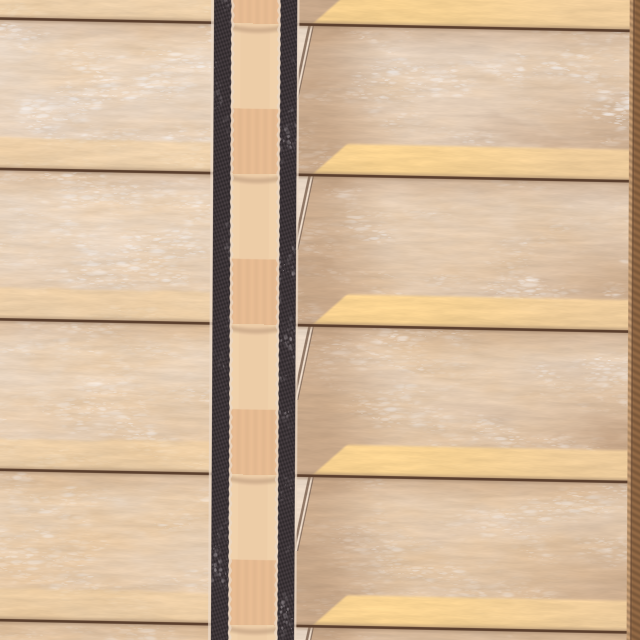
Give the GLSL for this texture, as a three.js fragment shader.

```glsl
// Pale wooden blind: tilted slats repeat down the canvas, split by a ladder
// of two woven dark tapes, with a brown post at the right edge. Layered sines
// make the wood grain; stretched cellular noise makes the worn flecks.
#define PITCH 0.235
#define TOP_LINE 0.971
#define TILT 0.0195
#define LEAN 0.005
#define SOFT 0.0012
#define BAND_START 0.79
#define LINE_HALF 0.0021
#define WEAR 0.75

varying vec2 vUv;

const vec3 PALE = vec3(0.92, 0.85, 0.78);
const vec3 WARM = vec3(0.90, 0.78, 0.64);
const vec3 TAN = vec3(0.76, 0.63, 0.51);
const vec3 GOLD = vec3(0.97, 0.82, 0.56);
const vec3 BROWN = vec3(0.36, 0.25, 0.18);
const vec3 TAPE = vec3(0.23, 0.20, 0.21);
const vec3 WHITE = vec3(0.96, 0.94, 0.93);

float hash(vec2 p) {
  return fract(sin(dot(p, vec2(127.1, 311.7))) * 43758.5);
}

float inside(float x, float a, float b) {
  return smoothstep(a - SOFT, a + SOFT, x) * smoothstep(b + SOFT, b - SOFT, x);
}

// Warped sines, about -1 to 1
float waves(vec2 p) {
  float sum = 0.0, amp = 0.5;
  for (int i = 0; i < 5; i++) {
    sum += amp * sin(p.x + 1.7 * sin(p.y + sum)) * cos(p.y * 0.8 + 1.3 * sin(p.x * 0.7));
    p = mat2(1.5, 1.1, -1.1, 1.5) * p + 3.1;
    amp *= 0.68;
  }
  return sum;
}

// Cellular noise: random dashes of varied size, 0 to 1
float flecks(vec2 p) {
  float best = 0.0;
  for (int j = -1; j <= 1; j++)
    for (int i = -1; i <= 1; i++) {
      vec2 cell = floor(p) + vec2(float(i), float(j));
      vec2 seed = vec2(hash(cell), hash(cell + 41.3));
      float size = 0.15 + 0.65 * hash(cell + 17.9);
      float d = length(p - cell - seed);
      best = max(best, smoothstep(size, size * 0.3, d) * hash(cell + 73.0));
    }
  return best;
}

// One slat; f runs from 0 at its top line to 1 at the next line
vec3 slat(vec2 p, float f, float row) {
  float right = step(0.4, p.x);
  vec2 q = p + vec2(row * 3.7, row * 1.9 + right * 5.0);
  float cloud = waves(q * vec2(9.0, 24.0));
  float grain = waves(q * vec2(22.0, 170.0));
  vec3 col = mix(PALE, WARM, clamp(0.25 + 0.13 * row + 0.45 * cloud, 0.0, 1.0));

  // Shading: under the line, beside the tape and towards the right end
  float shade = 0.4 * smoothstep(0.2, 0.0, f) + 0.1 * smoothstep(0.3, 0.8, f);
  float beside = smoothstep(0.15, 0.0, p.x - 0.466 - 0.045 * f);
  float farEnd = smoothstep(0.72, 1.0, p.x) * smoothstep(0.15, 0.75, f);
  shade += right * (0.65 * beside + 0.5 * farEnd + 0.12);
  shade += 0.3 * smoothstep(0.15, 0.7, -cloud) * right * f;
  col = mix(col, TAN, clamp(shade, 0.0, 0.9));

  // Worn white flecks gathered in clumps
  float clump = smoothstep(-0.15, 0.65, waves(q * vec2(13.0, 30.0) + 9.0));
  float worn = flecks(q * vec2(42.0, 150.0) + 0.5 * cloud);
  worn = max(worn, 0.7 * flecks(q * vec2(85.0, 260.0)));
  float wear = WEAR * worn * clump * (1.0 - 0.13 * row) * (1.0 - 0.6 * beside * right);
  col = mix(col, WHITE, clamp(wear, 0.0, 1.0));

  // Lit lower band, cut on a slant at the right-hand bay
  float band = smoothstep(BAND_START - 0.015, BAND_START + 0.015, f + 0.012 * cloud * (1.0 - right));
  float cut = mix(0.542, 0.487, (f - BAND_START) / (1.0 - BAND_START));
  band *= mix(0.65, smoothstep(cut - 0.004, cut + 0.004, p.x), right);
  vec3 lit = mix(GOLD, WARM, mix(0.65, smoothstep(0.6, 1.0, p.x) * 0.6, right));
  lit *= 1.02 - 0.35 * max(f - 0.88, 0.0);
  col = mix(col, lit, band * 0.92);

  // Narrow slit by the tape, tapering downwards with a dark edge
  float slit = 0.466 + 0.025 * (1.0 - f / 0.5);
  float open = right * smoothstep(slit + SOFT, slit - SOFT, p.x) * step(f, 0.5);
  float rib = inside(p.x, slit - 0.009, slit - 0.005) + inside(p.x, slit - 0.002, slit + 0.001);
  col = mix(col, mix(PALE, BROWN, 0.65 * rib), open);
  return col * (1.0 + 0.045 * grain);
}

// Peach strip between the tapes, stepped once per slat
vec3 strip(float x, float f) {
  float lower = smoothstep(0.56, 0.572, f);
  float core = inside(x, 0.376, 0.422);
  vec3 col = mix(vec3(0.94, 0.82, 0.67), vec3(0.90, 0.73, 0.57), lower);
  col = mix(col, vec3(0.92, 0.78, 0.64), 0.45 * core * (1.0 - lower));
  col *= 1.0 + 0.014 * sin(x * 480.0) * lower;
  float fold = f - 0.045 + 12.0 * (x - 0.4) * (x - 0.4);
  return mix(col, TAN, 0.65 * smoothstep(0.035, 0.0, abs(fold)));
}

// Dark twill with pale worn threads
vec3 weave(vec2 p) {
  float twill = sin(p.x * 520.0 + p.y * 720.0) * sin(p.x * 850.0 - p.y * 260.0);
  float lint = flecks(p * vec2(170.0, 130.0)) * smoothstep(0.1, 0.7, waves(p * vec2(30.0, 19.0)));
  return TAPE * (1.0 + 0.22 * twill) + 0.28 * lint;
}

void main() {
  vec2 p = vUv;
  float s = (TOP_LINE - TILT * p.x - p.y) / PITCH;
  float f = fract(s);
  float x = p.x - LEAN * (p.y - 1.0);

  // Slats and the dark lines between them
  vec3 col = slat(p, f, floor(s));
  float gap = min(f, 1.0 - f) * PITCH;
  col = mix(col, TAN * 0.8, 0.45 * smoothstep(0.009, 0.002, gap));
  col = mix(col, BROWN, smoothstep(LINE_HALF + SOFT, LINE_HALF - SOFT, gap));

  // Ladder: strip, pale stitched rims, then tapes
  float stitch = 0.0012 * sin(p.y * 420.0);
  col = mix(col, strip(x, f), inside(x, 0.350, 0.450));
  float rims = inside(x, 0.360, 0.3655 + stitch) + inside(x, 0.4345 + stitch, 0.440);
  rims += inside(x, 0.330, 0.335) + inside(x, 0.464, 0.468);
  col = mix(col, PALE, 0.75 * min(rims, 1.0));
  float tapes = inside(x, 0.3345, 0.3615 + 0.4 * stitch) + inside(x, 0.4385 + 0.4 * stitch, 0.4645);
  col = mix(col, weave(p), tapes);

  // Right post with a dark seam and ribbed texture
  vec3 post = mix(vec3(0.72, 0.57, 0.42), vec3(0.53, 0.38, 0.25), smoothstep(0.987, 0.994, x));
  post *= 1.0 + 0.09 * sin(p.y * 560.0 + p.x * 300.0);
  post = mix(post, BROWN, 0.6 * inside(x, 0.9895, 0.992));
  col = mix(col, post, smoothstep(0.984 - SOFT, 0.984 + SOFT, x));
  gl_FragColor = vec4(clamp(col, 0.0, 1.0), 1.0);
}
```
